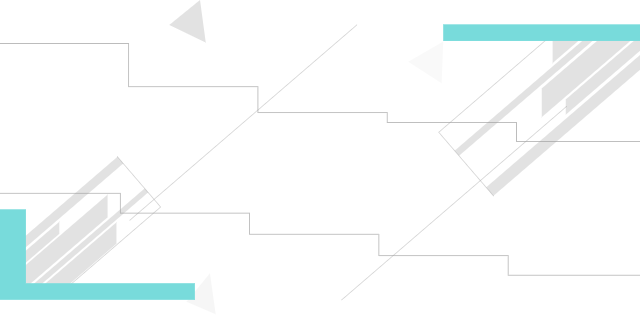
Give the GLSL for this background, as a WebGL 1 fragment shader.

```glsl
precision highp float;

uniform vec2 u_resolution;

#define TEAL vec3(0.47, 0.86, 0.86)
#define GREY vec3(0.885)
#define PALE_GREY vec3(0.965)
#define LINE_GREY vec3(0.62)
#define LINE_WIDTH 0.24
#define STEP_LENGTH 40.4
#define SLANT vec2(0.758, 0.652)
#define FRAME_SPAN 26.2
#define LEFT_SCALE 0.79

// Coverage of a signed distance; the canvas is 100 units high
float fill(float d) {
  return clamp(0.5 - d * u_resolution.y / 100.0, 0.0, 1.0);
}

float stroke(float d) {
  return fill(d - 0.5 * LINE_WIDTH);
}

float segment(vec2 p, vec2 a, vec2 b) {
  vec2 ab = b - a;
  float t = clamp(dot(p - a, ab) / dot(ab, ab), 0.0, 1.0);
  return length(p - a - ab * t);
}

float box(vec2 p, vec2 low, vec2 high) {
  vec2 d = abs(p - 0.5 * (low + high)) - 0.5 * (high - low);
  return max(d.x, d.y);
}

float edge(vec2 p, vec2 a, vec2 b) {
  vec2 e = normalize(b - a);
  return dot(p - a, vec2(-e.y, e.x));
}

// Corners run clockwise
float triangle(vec2 p, vec2 a, vec2 b, vec2 c) {
  return max(edge(p, a, b), max(edge(p, b, c), edge(p, c, a)));
}

float band(float v, float low, float high) {
  return max(low - v, v - high);
}

// Descending staircase across the full width
float stairs(vec2 p, vec2 firstCorner, vec4 drops) {
  vec2 start = vec2(-1.0, firstCorner.y);
  float d = 1000.0;
  for (int i = 0; i < 4; i++) {
    vec2 corner = vec2(firstCorner.x + STEP_LENGTH * float(i), start.y);
    d = min(d, segment(p, start, corner));
    start = corner - vec2(0.0, drops[i]);
    d = min(d, segment(p, corner, start));
  }
  return min(d, segment(p, start, vec2(201.0, start.y)));
}

// Slanted ribbons (x) and their thin frame (y); cuts are the upright ends
vec2 ribbons(vec2 p, vec3 cuts) {
  vec2 q = vec2(dot(p, SLANT), dot(p, vec2(-SLANT.y, SLANT.x)));
  float d = max(min(band(q.y, 0.0, 3.5), band(q.y, 16.5, 18.6)), -q.x);
  d = min(d, max(band(q.y, 4.5, 8.1), cuts.x - p.x));
  d = min(d, max(band(q.y, 8.8, 15.6), cuts.y - p.x));
  d = min(d, max(band(q.y, 19.4, 25.8), cuts.z - p.x));
  vec2 corner = vec2(0.0, FRAME_SPAN);
  float frame = min(segment(q, vec2(0.0), corner),
                    segment(q, corner, corner + vec2(60.0, 0.0)));
  return vec2(d, frame);
}

void main() {
  vec2 p = gl_FragCoord.xy * 100.0 / u_resolution.y;
  vec3 color = vec3(1.0);

  // Loose triangles
  float dark = triangle(p, vec2(62.5, 100.0), vec2(64.3, 86.7), vec2(52.9, 92.2));
  float upper = triangle(p, vec2(138.5, 87.0), vec2(138.0, 74.0), vec2(127.6, 80.7));
  float lower = triangle(p, vec2(65.6, 14.6), vec2(67.4, 1.8), vec2(58.3, 5.7));
  color = mix(color, GREY, fill(dark));
  color = mix(color, PALE_GREY + 0.01, fill(upper));
  color = mix(color, PALE_GREY, fill(lower));

  // Ribbon groups, the left one turned half way round
  vec2 right = ribbons(p - vec2(154.2, 38.8), vec3(22.6, 15.1, 18.5));
  vec2 left = ribbons((vec2(36.7, 51.0) - p) / LEFT_SCALE, vec3(23.0, 3.9, 0.4));
  right = max(right, vec2(p.y - 90.0));
  left = max(left * LEFT_SCALE, vec2(max(4.0 - p.x, 9.0 - p.y)));
  color = mix(color, GREY, fill(min(right.x, left.x)));
  color = mix(color, LINE_GREY, 0.45 * stroke(min(right.y, left.y)));

  // Long diagonals
  float diagonals = min(segment(p, vec2(40.6, 31.2), vec2(111.5, 92.2)),
                        segment(p, vec2(106.8, 6.3), vec2(177.0, 66.7)));
  color = mix(color, LINE_GREY, 0.45 * stroke(diagonals));

  // Staircases
  float steps = min(stairs(p, vec2(40.2, 86.4), vec4(13.5, 8.1, 3.1, 5.9)),
                    stairs(p, vec2(37.6, 39.6), vec4(6.2, 6.6, 6.7, 6.1)));
  color = mix(color, LINE_GREY, 0.8 * stroke(steps));

  // Solid bars
  float bars = box(p, vec2(138.5, 87.2), vec2(201.0, 92.4));
  bars = min(bars, box(p, vec2(-1.0, 6.3), vec2(8.1, 34.6)));
  bars = min(bars, box(p, vec2(-1.0, 6.3), vec2(60.9, 11.5)));
  color = mix(color, TEAL, fill(bars));

  gl_FragColor = vec4(color, 1.0);
}
```
